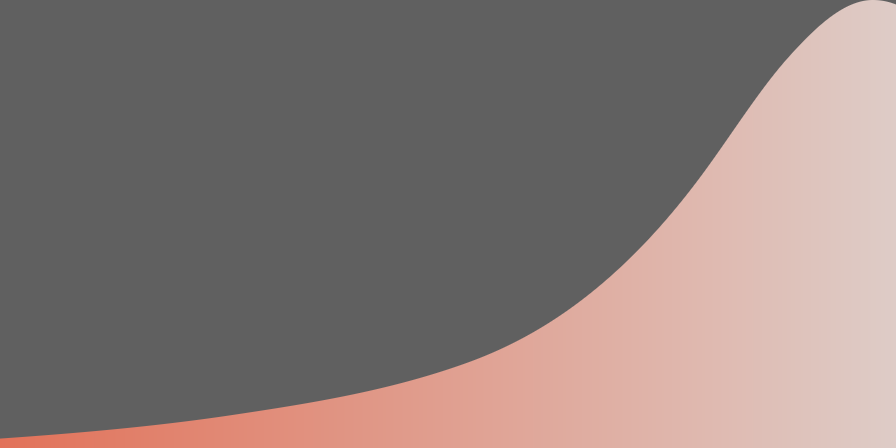
A Shadertoy shader for this background:

```glsl
// Cubic through two knots, each holding position, height and slope
float hermite(float x, vec3 a, vec3 b) {
    float span = b.x - a.x;
    float t = clamp((x - a.x) / span, 0.0, 1.0);
    float s = 1.0 - t;
    return s * s * ((1.0 + 2.0 * t) * a.y + t * span * a.z)
         + t * t * ((1.0 + 2.0 * s) * b.y - s * span * b.z);
}

// Height of the hill; x runs from 0 to 2, height from 0 to 1
float hillHeight(float x) {
    vec3 knots[8] = vec3[8](
        vec3(0.0, 0.021, 0.07), vec3(0.521, 0.074, 0.15),
        vec3(1.042, 0.190, 0.36), vec3(1.302, 0.333, 0.77),
        vec3(1.5625, 0.604, 1.34), vec3(1.758, 0.870, 1.12),
        vec3(1.948, 1.0, 0.0), vec3(2.0, 0.990, -0.4));
    float height = knots[0].y;
    for (int i = 0; i < 7; i++) {
        if (x >= knots[i].x) height = hermite(x, knots[i], knots[i + 1]);
    }
    return height;
}

void mainImage(out vec4 fragColor, in vec2 fragCoord) {
    vec2 p = fragCoord / iResolution.xy * vec2(2.0, 1.0);
    vec2 pixel = vec2(2.0, 1.0) / iResolution.xy;

    // Approximate distance to the slope, for an even soft edge
    float slope = (hillHeight(p.x + pixel.x) - hillHeight(p.x - pixel.x)) / (2.0 * pixel.x);
    float edge = (hillHeight(p.x) - p.y) / sqrt(1.0 + slope * slope);
    float coverage = clamp(0.5 + edge / pixel.y, 0.0, 1.0);

    // Terracotta fading to pale rose over flat grey
    vec3 grey = vec3(0.378);
    vec3 hill = mix(vec3(0.886, 0.447, 0.350), vec3(0.870, 0.800, 0.780), p.x * 0.5);
    fragColor = vec4(mix(grey, hill, coverage), 1.0);
}
```
